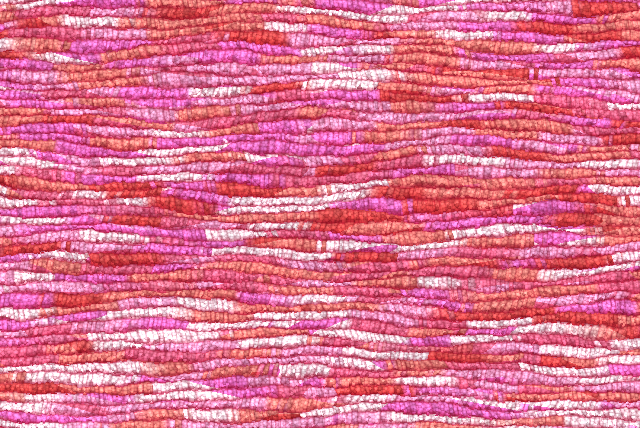
A WebGL 1 fragment shader for this texture:

```glsl
precision highp float;
uniform vec2 u_resolution;

#define ROWS 45.0
#define RIBS 116.0
#define PATCHES 10.0
#define WOBBLE 0.17
#define FUZZ 0.5
#define CORAL vec3(0.92, 0.49, 0.46)
#define ROSE vec3(0.88, 0.38, 0.52)
#define RED vec3(0.84, 0.27, 0.27)
#define PINK vec3(0.94, 0.60, 0.78)
#define MAGENTA vec3(0.92, 0.42, 0.76)
#define PALE vec3(0.98, 0.88, 0.92)
#define GROOVE vec3(0.62, 0.08, 0.18)

const float TAU = 6.2831853;

float hash(vec2 c) {
  return fract(sin(dot(c, vec2(41.31, 289.17))) * 4375.53);
}

// Lower border of a cord, kept below half a row of drift so borders never cross
float cordEdge(float row, float x) {
  float a = TAU * hash(vec2(row, 7.0));
  return row + WOBBLE * (sin(17.0 * x + a) + 0.6 * sin(41.0 * x + 3.0 * a)
                         + 0.4 * sin(93.0 * x + 5.0 * a));
}

// Warm to cool to bleached
vec3 dyeColour(float h) {
  vec3 c = mix(RED, CORAL, step(0.12, h));
  c = mix(c, ROSE, step(0.32, h));
  c = mix(c, PINK, step(0.45, h));
  c = mix(c, MAGENTA, step(0.62, h));
  return mix(c, PALE, step(0.81, h));
}

// Soft cellular patches of dye along one cord, biased by region
vec3 dyeAlong(float row, float x, float region) {
  float s = x * PATCHES + 13.0 * hash(vec2(row, 3.0));
  vec3 sum = vec3(0.0);
  float total = 0.0;
  for (int i = -2; i <= 2; i++) {
    float cell = floor(s) + float(i);
    float d = s - cell - hash(vec2(cell, row + 0.5));
    float weight = exp(-14.0 * d * d);
    sum += weight * dyeColour(hash(vec2(cell + 19.0, row)) + 0.1 * region);
    total += weight;
  }
  return sum / total;
}

// Nearest scattered fibre tuft: distance and its own tone
vec2 cellular(vec2 p) {
  vec2 base = floor(p);
  vec2 nearest = vec2(2.0, 0.0);
  for (int j = -1; j <= 1; j++) {
    for (int i = -1; i <= 1; i++) {
      vec2 c = base + vec2(float(i), float(j));
      float d = distance(p, c + vec2(hash(c), hash(c + 57.0)));
      if (d < nearest.x) nearest = vec2(d, hash(c + 91.0));
    }
  }
  return nearest;
}

void main() {
  vec2 uv = gl_FragCoord.xy / u_resolution;

  // Slow waves shared by neighbouring cords
  float v = uv.y * ROWS + 0.45 * sin(7.0 * uv.x + 9.0 * uv.y)
          + 0.25 * sin(19.0 * uv.x - 23.0 * uv.y);
  float region = sin(9.0 * uv.x + 5.0 * sin(8.0 * uv.y))
               * sin(21.0 * uv.y + 3.0 * sin(6.0 * uv.x));

  // Fibres fray the cord borders
  vec2 tuft = cellular(uv * vec2(200.0, 150.0));
  v += 0.22 * (tuft.y - 0.5);

  // Find the cord and the position across it
  float row = floor(v);
  row -= step(v, cordEdge(row, uv.x));
  row += step(cordEdge(row + 1.0, uv.x), v);
  float low = cordEdge(row, uv.x);
  float width = cordEdge(row + 1.0, uv.x) - low;
  float t = (v - low) / width;

  // Dye, broken up by tone from rib to rib
  float rib = uv.x * RIBS + 5.0 * hash(vec2(row, 11.0))
            + 0.6 * sin(60.0 * uv.x + row) + 0.7 * t * sin(row * 2.3);
  float tone = hash(vec2(floor(rib), row)) - 0.5;
  vec3 colour = dyeAlong(row, uv.x + 0.03 * tone, region);
  colour *= 1.0 + 0.2 * tone + 0.05 * region;
  vec3 shadow = mix(GROOVE, colour * vec3(0.8, 0.35, 0.5), 0.45);

  // Worn rib creases and fibre grain
  float crease = pow(0.5 + 0.5 * cos(TAU * rib), 3.0);
  crease *= 0.3 + 0.7 * hash(vec2(floor(rib + 0.5), row + 31.0));
  colour = mix(colour, shadow, 0.45 * crease);
  float grain = 0.45 - tuft.x + 0.7 * (tuft.y - 0.5);

  // Rounded cord lit from above, with grooves that fade in and out
  colour += 0.09 * smoothstep(0.35, 0.7, t) * (1.0 - crease);
  float body = smoothstep(-0.05, 0.45, t) * smoothstep(-0.04, 0.18, 1.0 - t);
  float depth = 0.86 + 0.22 * sin(31.0 * uv.x + 4.1 * row) * sin(13.0 * uv.x - 2.7 * row);
  colour = mix(colour, shadow, min(depth, 1.0) * (1.0 - body));
  colour *= 1.0 + FUZZ * grain * vec3(0.6, 1.0, 0.9);

  gl_FragColor = vec4(clamp(colour, 0.0, 1.0), 1.0);
}
```
